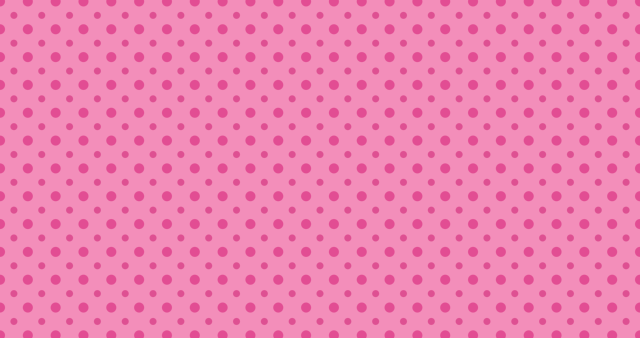
Give the GLSL for this pattern, as a WebGL 1 fragment shader.

```glsl
precision highp float;
// Two-size polka dots on a pink ground: large dots on a square grid,
// with small dots centred between them. Each grid is a fract() repeat of
// one circle distance, smoothed over about a pixel.

uniform vec2 u_resolution;

// Coverage of a unit-spaced grid of dots, with one dot at the origin.
float dotGrid(vec2 p, float radius, float pixel) {
  vec2 cell = fract(p + 0.5) - 0.5;
  float dist = length(cell) - radius;
  return 1.0 - smoothstep(-0.75 * pixel, 0.75 * pixel, dist);
}

void main() {
  // 23 repeats across; rows are measured from just below the top edge.
  float pixel = 23.0 / u_resolution.x;
  vec2 fromTop = vec2(gl_FragCoord.x, u_resolution.y - gl_FragCoord.y);
  vec2 p = fromTop * pixel - vec2(0.0, 0.052);

  vec3 ground = vec3(0.953, 0.558, 0.728);
  vec3 largePink = vec3(0.887, 0.302, 0.578);
  vec3 smallPink = vec3(0.872, 0.312, 0.574);

  vec3 color = mix(ground, largePink, dotGrid(p, 0.18, pixel));
  color = mix(color, smallPink, dotGrid(p - 0.5, 0.125, pixel));

  gl_FragColor = vec4(color, 1.0);
}
```
